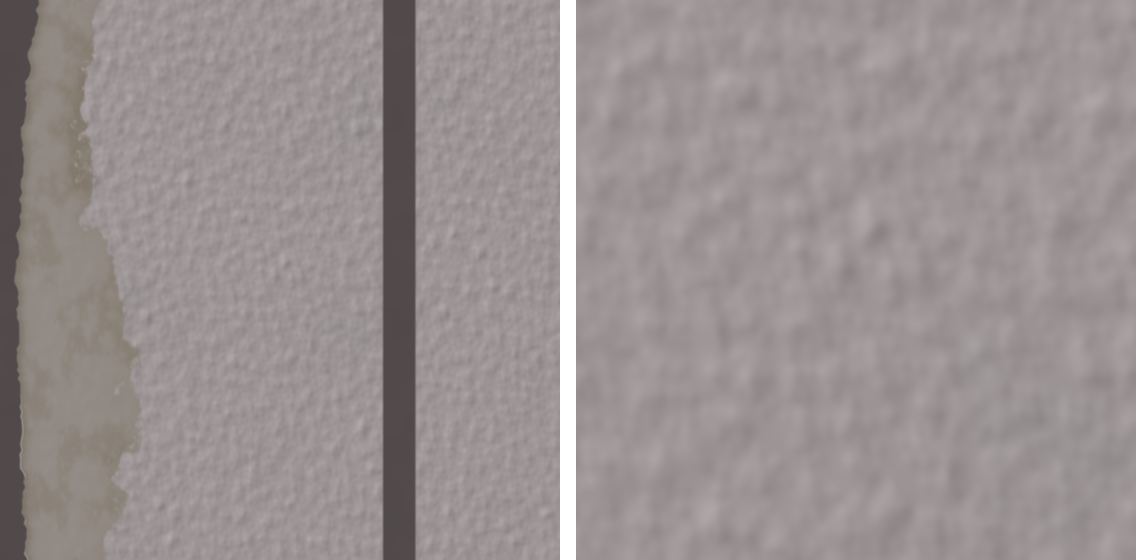
Left, the full canvas; right, a detail of the centre.
This texture is drawn by a Shadertoy shader. Its source:

```glsl
// Pale plaster boards split by dark vertical grooves, with a ragged damp stain down the left edge.
#define WALL vec3(0.612, 0.582, 0.584)
#define GROOVE vec3(0.318, 0.288, 0.292)
#define STAIN vec3(0.568, 0.538, 0.512)
#define TIDE vec3(0.500, 0.462, 0.405)
#define GROOVE_SPAN vec2(0.684, 0.742)
#define PITCH 0.697
#define SOFT 0.003
#define GRAIN_SCALE 42.0
#define GRAIN_DEPTH 0.035
#define RAGGED 0.055
#define TAU 6.2831853

vec2 hash2(vec2 p) {
    p = vec2(dot(p, vec2(127.1, 311.7)), dot(p, vec2(269.5, 183.3)));
    return fract(sin(p) * 43758.545);
}

// Rounded cellular noise, roughly centred on zero
float cellular(vec2 p) {
    vec2 cell = floor(p), local = fract(p);
    float sum = 0.0;
    for (int y = -1; y <= 1; y++)
    for (int x = -1; x <= 1; x++) {
        vec2 o = vec2(x, y);
        vec2 d = o + hash2(cell + o) - local;
        sum += exp(-9.0 * dot(d, d));
    }
    return 0.38 - sum;
}

float layered(vec2 p) {
    float sum = 0.0, amp = 0.5;
    for (int i = 0; i < 4; i++) {
        sum += amp * cellular(p);
        p = mat2(1.6, 1.2, -1.2, 1.6) * p + 7.3;
        amp *= 0.55;
    }
    return sum;
}

// Plaster relief lit from the upper left
float relief(vec2 uv) {
    vec2 p = uv * GRAIN_SCALE * vec2(1.0, 0.8);
    vec2 light = vec2(-0.22, 0.18);
    return cellular(p + light) - cellular(p - light)
         + 0.5 * (cellular(p * 2.1 + light) - cellular(p * 2.1 - light));
}

// Right edge of the worn left groove at height y
float wornEdge(float y) {
    float sway = 0.039 - 0.008 * cos(TAU * (y - 0.45));
    float chips = 0.006 * cellular(vec2(3.0, y * 22.0)) + 0.003 * cellular(vec2(9.0, y * 60.0));
    return sway + 0.02 * smoothstep(0.8, 1.0, y) + chips;
}

// Mean reach of the stain at height y
float stainReach(float y) {
    return 0.192 + 0.050 * cos(TAU * (y - 0.29));
}

void mainImage(out vec4 fragColor, in vec2 fragCoord) {
    vec2 uv = fragCoord / iResolution.xy;
    float soft = max(SOFT, 1.0 / iResolution.x);

    // Plaster with faint clouding and fine relief
    float cloud = cellular(uv * 5.0) + 0.6 * cellular(uv * 17.0);
    vec3 color = WALL + 0.008 * cloud * vec3(1.0, 0.7, 0.8);
    color += GRAIN_DEPTH * relief(uv);

    // Damp stain, with its darker tide line and blotches
    float edge = wornEdge(uv.y);
    float rough = layered(uv * vec2(16.0, 13.0));
    float inside = stainReach(uv.y) + RAGGED * rough - uv.x;
    float wet = smoothstep(-0.006, 0.010, inside);
    float upper = smoothstep(0.58, 0.68, uv.y) * (1.0 - smoothstep(0.85, 0.95, uv.y));
    float tide = wet * exp(-max(inside, 0.0) / 0.028) * mix(0.32, 0.75, upper);
    float blotch = wet * smoothstep(-0.05, 0.4, layered(uv * vec2(13.0, 9.0) + 21.0));
    color = mix(color, STAIN, 0.85 * wet);
    color = mix(color, TIDE, clamp(tide + 0.45 * blotch, 0.0, 0.85));

    // Brown rim along the worn groove, with pale chips low down
    float rim = exp(-abs(uv.x - edge - 0.004) / 0.008);
    color = mix(color, TIDE * 0.92, 0.6 * rim);
    float chip = smoothstep(0.05, 0.25, cellular(vec2(5.0, uv.y * 30.0)));
    chip *= 1.0 - smoothstep(0.25, 0.32, uv.y);
    color = mix(color, WALL * 1.12, 0.6 * chip * smoothstep(0.004, 0.001, abs(uv.x - edge)));

    // Grooves: the first worn, the next ones straight and one pitch apart
    float worn = 1.0 - smoothstep(edge - soft, edge + soft, uv.x);
    float halfWidth = 0.5 * (GROOVE_SPAN.y - GROOVE_SPAN.x);
    float centre = 0.5 * (GROOVE_SPAN.x + GROOVE_SPAN.y);
    float offset = abs(mod(uv.x - centre + 0.5 * PITCH, PITCH) - 0.5 * PITCH);
    float straight = 1.0 - smoothstep(halfWidth - soft, halfWidth + soft, offset);
    straight *= step(0.5 * PITCH, uv.x);
    color = mix(color, GROOVE + 0.004 * cloud, max(worn, straight));

    fragColor = vec4(color, 1.0);
}
```
